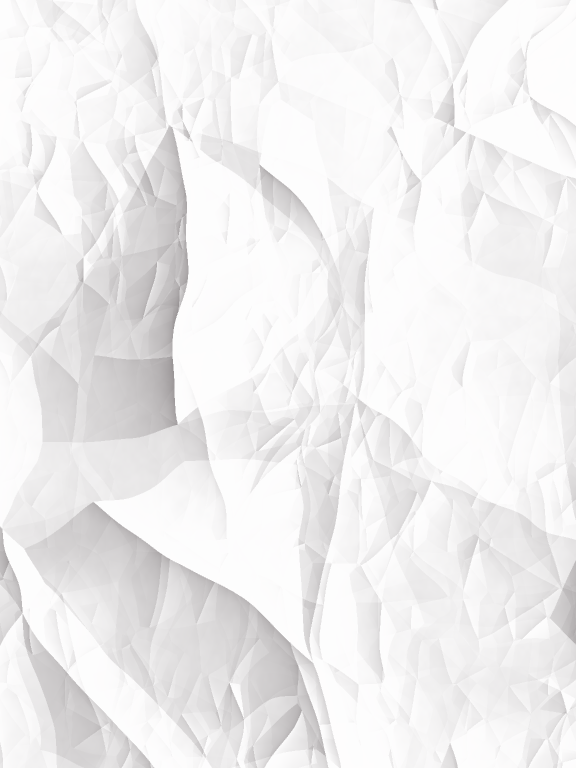
This texture is drawn by a WebGL 1 fragment shader. Its source:

```glsl
precision highp float;
// Crumpled white paper: sharp creases, softly shaded facets and faint mottling.

uniform vec2 u_resolution;

const vec3 PAPER_WHITE = vec3(0.995, 0.993, 0.994);
const vec3 SHADOW_TINT = vec3(0.98, 1.02, 1.01);
const vec2 LIGHT_DIR = vec2(0.86, 0.51);
const vec2 FOLD_STRETCH = vec2(1.12, 0.84); // folds run slightly taller than wide
const float FOLD_SCALE = 2.5;               // largest facets per canvas width
const float FOLD_DEPTH = 0.18;              // shading of the largest facets
const float FOLD_GAIN = 0.72;               // depth kept by each finer layer
const float FACET_FLOOR = 0.24;             // flat shading inside a facet
const float CREASE_FADE = 4.2;              // fade of shade away from a crease
const float CREASE_LINE = 0.45;             // extra contrast right on a crease
const float BEND = 0.065;                   // how much creases curve
const float SHADE_TOP = 0.022;
const float SHADE_BOTTOM = 0.082;
const float CLOUD_DEPTH = 0.16;
const float MOTTLE_DEPTH = 0.022;
const float HIGHLIGHT_KNEE = 0.022;
const int LAYERS = 4;

vec2 hash2(vec2 p) {
  vec3 q = fract(p.xyx * vec3(0.1031, 0.1030, 0.0973));
  q += dot(q, q.yzx + 33.33);
  return fract((q.xx + q.yz) * q.zy);
}

// Two independent channels of smooth value noise
vec2 noise2(vec2 p) {
  vec2 cell = floor(p);
  vec2 f = fract(p);
  f = f * f * (3.0 - 2.0 * f);
  vec2 low = mix(hash2(cell), hash2(cell + vec2(1.0, 0.0)), f.x);
  vec2 high = mix(hash2(cell + vec2(0.0, 1.0)), hash2(cell + 1.0), f.x);
  return mix(low, high, f.y);
}

// Signed shade of one fold layer: facets tilt away from the shared cell borders
float foldShade(vec2 p) {
  vec2 cell = floor(p);
  vec2 f = fract(p);
  vec2 nearest = vec2(0.0), second = vec2(0.0);
  vec2 nearestId = vec2(0.0), secondId = vec2(0.0);
  float d1 = 99.0, d2 = 99.0;
  for (int j = -1; j <= 1; j++) {
    for (int i = -1; i <= 1; i++) {
      vec2 offset = vec2(float(i), float(j));
      vec2 toSite = offset + 0.05 + 0.9 * hash2(cell + offset) - f;
      float d = dot(toSite, toSite);
      if (d < d1) {
        d2 = d1; second = nearest; secondId = nearestId;
        d1 = d; nearest = toSite; nearestId = cell + offset;
      } else if (d < d2) {
        d2 = d; second = toSite; secondId = cell + offset;
      }
    }
  }
  vec2 across = normalize(second - nearest + 1e-5);
  float edge = max(dot(0.5 * (nearest + second), across), 0.0);
  // Both sides of a crease share one random strength
  float strength = hash2(nearestId + secondId + 71.0).x;
  strength = 0.12 + 1.2 * strength * strength;
  float profile = mix(FACET_FLOOR, 1.0, exp(-CREASE_FADE * edge));
  profile += CREASE_LINE * exp(-38.0 * edge);
  return dot(across, LIGHT_DIR) * strength * profile;
}

// Darkness of the sheet at a point, from 0 (white) upwards
float paperShade(vec2 p) {
  vec2 bent = p + BEND * (noise2(p * 4.3 + 11.0) - 0.5)
                + 0.3 * BEND * (noise2(p * 13.0 + 37.0) - 0.5);
  float height = p.y * u_resolution.x / u_resolution.y;
  float shade = mix(SHADE_BOTTOM, SHADE_TOP, smoothstep(0.1, 0.75, height));

  // Broad undulation of the sheet
  float clouds = 0.65 * noise2(p * 2.7 + 5.0).x + 0.35 * noise2(bent * 7.0 + 19.0).y;
  shade += CLOUD_DEPTH * (clouds - 0.5);

  // Folds from large to small, the finer ones gathered in patches
  float scale = FOLD_SCALE;
  float depth = FOLD_DEPTH;
  mat2 turn = mat2(0.96, 0.28, -0.28, 0.96);
  vec2 q = bent * FOLD_STRETCH;
  for (int i = 0; i < LAYERS; i++) {
    float layer = float(i);
    float patches = smoothstep(0.25, 0.75, noise2(p * 3.6 + 23.0 * layer + 3.0).x);
    float presence = mix(1.0, 0.15 + 0.95 * patches, min(layer, 1.0));
    shade += depth * presence * foldShade(q * scale + 17.0 * layer + 40.0);
    scale *= 1.85;
    depth *= FOLD_GAIN;
    q = turn * q;
  }

  // Faint fibre mottling
  float mottle = 0.6 * noise2(p * 48.0).x + 0.4 * noise2(p * vec2(130.0, 105.0)).y;
  return shade + MOTTLE_DEPTH * (mottle - 0.5);
}

void main() {
  // Four samples per pixel smooth the creases; highlights roll off into white
  float depth = 0.0;
  for (int j = 0; j < 2; j++) {
    for (int i = 0; i < 2; i++) {
      vec2 jitter = 0.6 * (vec2(float(i), float(j)) - 0.5);
      float shade = paperShade((gl_FragCoord.xy + jitter) / u_resolution.x);
      depth += 0.125 * (shade + sqrt(shade * shade + HIGHLIGHT_KNEE * HIGHLIGHT_KNEE));
    }
  }
  gl_FragColor = vec4(PAPER_WHITE - depth * SHADOW_TINT, 1.0);
}
```
